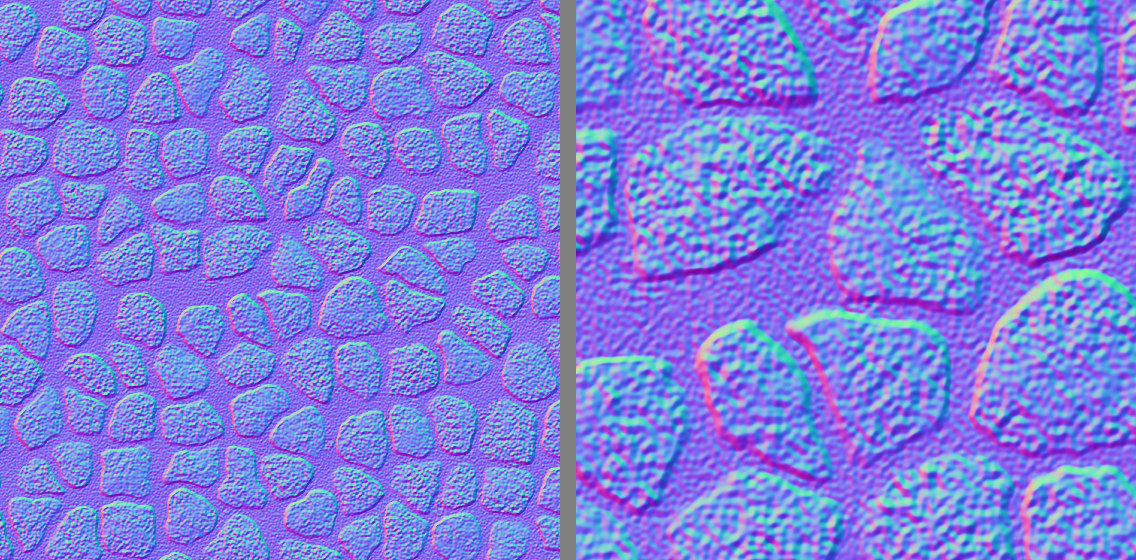
Left, the full canvas; right, a detail of the centre.
Write a Shadertoy shader that draws this texture map.

```glsl
// Normal map of a rough wall of rounded stones set in sandy mortar.

vec2 hash2(vec2 p) {
    vec3 q = fract(p.xyx * vec3(0.1031, 0.1030, 0.0973));
    q += dot(q, q.yzx + 33.33);
    return fract((q.xx + q.yz) * q.zy);
}

// Gradient noise, roughly -0.7 to 0.7
float noise(vec2 p) {
    vec2 i = floor(p), f = fract(p);
    vec2 u = f * f * f * (f * (f * 6.0 - 15.0) + 10.0);
    vec2 o = vec2(0, 1);
    float a = dot(hash2(i) * 2.0 - 1.0, f);
    float b = dot(hash2(i + o.yx) * 2.0 - 1.0, f - o.yx);
    float c = dot(hash2(i + o.xy) * 2.0 - 1.0, f - o.xy);
    float d = dot(hash2(i + o.yy) * 2.0 - 1.0, f - o.yy);
    return mix(mix(a, b, u.x), mix(c, d, u.x), u.y);
}

float smoothMin(float a, float b, float k) {
    float h = max(k - abs(a - b), 0.0) / k;
    return min(a, b) - h * h * k * 0.25;
}

vec2 stoneCentre(vec2 cell) {
    return cell + 0.5 + 0.78 * (hash2(cell + 17.0) - 0.5);
}

// Depth inside the nearest stone in cell units; also gives its cell and offset
float stoneDepth(vec2 p, out vec2 cell, out vec2 offset) {
    vec2 base = floor(p);
    float nearest = 1e3;
    for (int y = -1; y <= 1; y++)
    for (int x = -1; x <= 1; x++) {
        vec2 c = base + vec2(x, y);
        vec2 r = p - stoneCentre(c);
        if (dot(r, r) < nearest) {
            nearest = dot(r, r);
            cell = c;
            offset = r;
        }
    }

    // Rotated oval, then trimmed by the borders to the neighbours
    vec2 id = hash2(cell + 91.0);
    float angle = id.x * 6.283;
    vec2 axis = vec2(cos(angle), sin(angle));
    vec2 local = vec2(dot(offset, axis), dot(offset, vec2(-axis.y, axis.x)));
    float depth = 0.61 + 0.2 * id.y - length(local * vec2(0.85, 1.15));
    vec2 centre = stoneCentre(cell);
    for (int y = -2; y <= 2; y++)
    for (int x = -2; x <= 2; x++) {
        if (x == 0 && y == 0) continue;
        vec2 toOther = stoneCentre(cell + vec2(x, y)) - centre;
        float border = 0.5 * length(toOther) - dot(offset, normalize(toOther));
        depth = smoothMin(depth, border, 0.2);
    }
    return depth - 0.01 - 0.05 * fract(id.x * 7.0 + id.y);
}

// Height of the wall; also tells how far the point belongs to a stone
float height(vec2 uv, out float stone) {
    // Warped stone layout
    vec2 p = uv * 10.3;
    p += 0.22 * vec2(noise(p * 1.7), noise(p * 1.7 + 40.0));
    p += 0.05 * vec2(noise(p * 6.0 + 9.0), noise(p * 6.0 + 70.0));
    vec2 cell, offset;
    float depth = stoneDepth(p, cell, offset);
    vec2 id = hash2(cell + 53.0);
    stone = smoothstep(0.0, 0.06, depth);

    // Raised rim, slight dome and a tilt of each stone
    float h = stone * (0.0034 + 0.003 * id.y + dot(offset, id - 0.5) * 0.013);
    h += 0.004 * smoothstep(0.0, 0.4, depth);

    // Craggy stone faces, with smoother and rougher patches
    float patches = smoothstep(-0.35, 0.3, noise(uv * 26.0));
    float crags = 0.0041 * noise(uv * 92.0 + 5.0) + 0.0044 * noise(uv * 185.0);
    h += stone * (0.5 + 0.5 * id.x + 0.5 * patches) * crags;

    // Sandy mortar: fine grain, a few chips and soft undulation
    float chips = smoothstep(0.1, 0.4, noise(uv * 21.0 + 30.0));
    h += (1.0 - stone) * (0.0022 * noise(uv * 230.0) + 0.8 * chips * crags);
    return h + 0.003 * noise(uv * 15.0);
}

void mainImage(out vec4 fragColor, in vec2 fragCoord) {
    vec2 uv = fragCoord / iResolution.y;
    vec2 e = vec2(0.001, 0.0);
    vec4 s;
    vec2 slope = vec2(height(uv + e, s.x) - height(uv - e, s.y),
                      height(uv + e.yx, s.z) - height(uv - e.yx, s.w)) / (2.0 * e.x);

    // Mortar leans down and left, stone faces up and right
    slope += mix(vec2(0.08, 0.18), vec2(-0.06, -0.1), dot(s, vec4(0.25)));

    // Red faces left, green faces up
    vec3 normal = normalize(vec3(0.85 * slope.x, -slope.y, 1.0));
    fragColor = vec4(vec3(0.5, 0.5, 0.45) + 0.5 * normal, 1.0);
}
```
